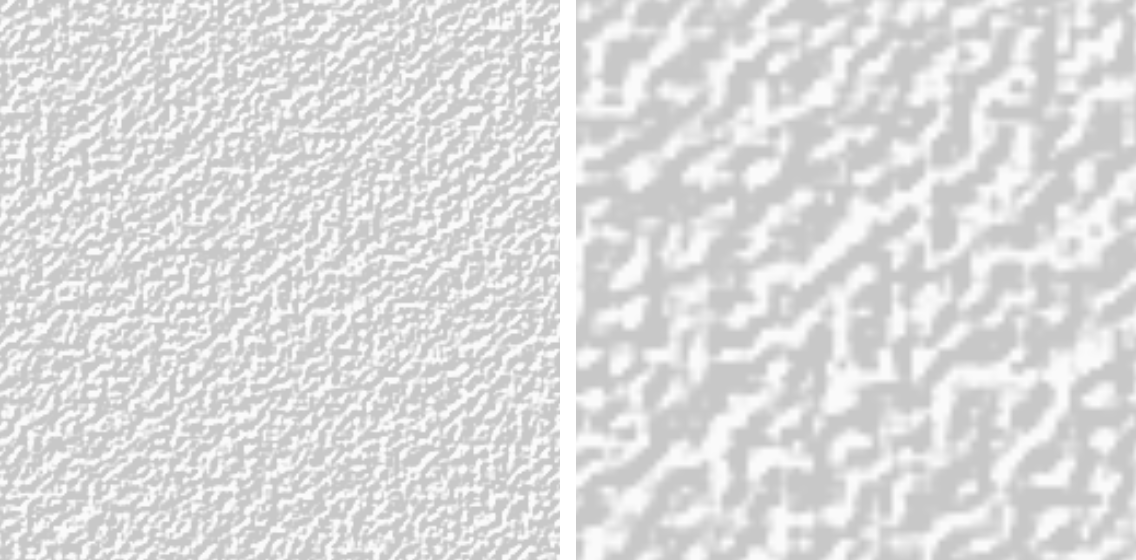
Left, the full canvas; right, a detail of the centre.
A Shadertoy shader for this texture:

```glsl
// Pale embossed plaster: fine value noise is lit along one diagonal, so
// slopes facing the light turn white and all others stay flat grey.
// The relief is shaded on a fine grid and blended softly between its cells.

#define GRID_CELLS 256.0    // shading cells across the canvas
#define GRAIN_SIZE 3.1      // widest bumps, in cells
#define ROUGHNESS 0.5       // strength of the finer octave
#define LIGHT_REACH vec2(-0.75, 0.75) // half step of the slope, in cells
#define RELIEF_GAIN 2.9     // contrast of the slopes
#define RELIEF_BIAS 0.25    // brightness of level ground
#define SHADE_GREY 0.785
#define LIGHT_GREY 0.98

float hash(vec2 p) {
    return fract(sin(dot(p, vec2(127.1, 311.7))) * 43758.5453);
}

float valueNoise(vec2 p) {
    vec2 cell = floor(p);
    vec2 f = fract(p);
    f = f * f * (3.0 - 2.0 * f);
    float low = mix(hash(cell), hash(cell + vec2(1.0, 0.0)), f.x);
    float high = mix(hash(cell + vec2(0.0, 1.0)), hash(cell + 1.0), f.x);
    return mix(low, high, f.y);
}

// Height of the plaster: two octaves of bumps
float height(vec2 p) {
    p /= GRAIN_SIZE;
    float bumps = valueNoise(p);
    float grit = valueNoise(p * 1.83 + vec2(17.3, 41.7));
    return bumps + ROUGHNESS * grit;
}

// Light caught by one grid cell, clipped at both ends
float relief(vec2 cell) {
    float slope = height(cell + LIGHT_REACH) - height(cell - LIGHT_REACH);
    return clamp(RELIEF_BIAS + RELIEF_GAIN * slope, 0.0, 1.0);
}

void mainImage(out vec4 fragColor, in vec2 fragCoord) {
    vec2 p = fragCoord / iResolution.y * GRID_CELLS;
    vec2 cell = floor(p);
    vec2 f = fract(p);

    // Soft blend of the four nearest cells
    float low = mix(relief(cell), relief(cell + vec2(1.0, 0.0)), f.x);
    float high = mix(relief(cell + vec2(0.0, 1.0)), relief(cell + 1.0), f.x);
    float light = mix(low, high, f.y);

    fragColor = vec4(vec3(mix(SHADE_GREY, LIGHT_GREY, light)), 1.0);
}
```
